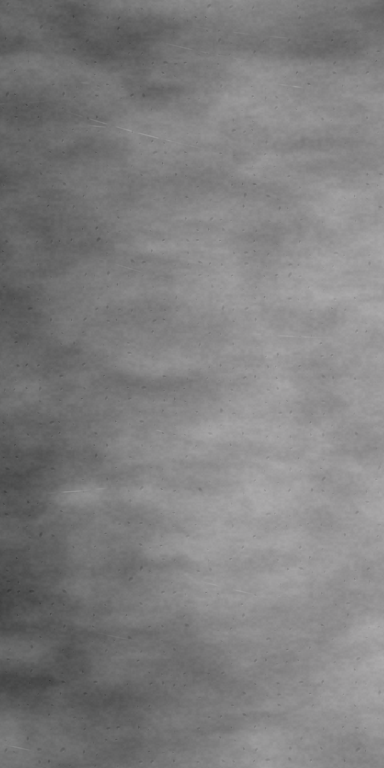
Reproduce this texture procedurally as a Shadertoy shader.

```glsl
// Weathered grey concrete: a broad dark-to-light wash from left to right,
// clouded by layered value noise, then finished with faint horizontal
// brushing, fine grain, small pits and a few thin pale scratches.

#define DARK_TONE vec3(0.362, 0.364, 0.364)
#define LIGHT_TONE vec3(0.618, 0.613, 0.616)
#define CLOUD_STRENGTH 0.27
#define BRUSH_STRENGTH 0.13
#define GRAIN_STRENGTH 0.030
#define PIT_STRENGTH 0.075
#define PIT_CELLS 34.0
#define SCRATCH_STRENGTH 0.075
#define SCRATCH_COUNT 14

float hash(vec2 p) {
    vec3 q = fract(p.xyx * 0.1031);
    q += dot(q, q.yzx + 33.33);
    return fract((q.x + q.y) * q.z);
}

vec2 hash2(vec2 p) {
    return vec2(hash(p), hash(p + 71.7));
}

float noise(vec2 p) {
    vec2 cell = floor(p), f = fract(p);
    f = f * f * f * (f * (f * 6.0 - 15.0) + 10.0);
    float low = mix(hash(cell), hash(cell + vec2(1, 0)), f.x);
    float high = mix(hash(cell + vec2(0, 1)), hash(cell + vec2(1, 1)), f.x);
    return mix(low, high, f.y);
}

// Layered noise, centred on zero
float fbm(vec2 p) {
    float sum = 0.0, weight = 0.5;
    for (int i = 0; i < 5; i++) {
        sum += weight * (noise(p) - 0.5);
        p = p * 2.03 + vec2(17.3, 9.1);
        weight *= 0.52;
    }
    return sum;
}

// Share of light across the slab: dark left side, shaded top and foot
float lightWash(vec2 p) {
    float edge = mix(0.42, 0.23, smoothstep(0.4, 1.2, p.y));
    float light = smoothstep(edge - 0.45, edge + 0.5, p.x);
    light *= 1.0 - 0.18 * smoothstep(0.9, 1.5, p.y);
    light *= 1.0 - 0.45 * smoothstep(1.7, 2.0, p.y);
    return light * mix(0.72, 1.0, smoothstep(0.0, 0.3, p.y));
}

// Small irregular pits, each with a pale lower rim
float pits(vec2 p) {
    vec2 g = p * PIT_CELLS, cell = floor(g);
    vec2 seed = hash2(cell + 5.0);
    vec2 d = g - cell - mix(vec2(0.3), vec2(0.7), seed);
    float angle = 6.283 * hash(cell + 23.0);
    vec2 axis = vec2(cos(angle), sin(angle));
    float radius = mix(0.05, 0.14, seed.x * seed.y);
    vec2 e = vec2(dot(d, axis) * 0.6, dot(d, vec2(-axis.y, axis.x)));
    float hole = 1.0 - smoothstep(0.3 * radius, 1.6 * radius, length(e));
    float rim = 1.0 - smoothstep(0.0, 1.5 * radius, length(d + vec2(-0.06, 0.12)));
    float present = step(0.62, hash(cell + 41.0)) * mix(0.3, 1.0, seed.y);
    return present * (0.5 * rim - hole);
}

// Thin, nearly level strokes that fade at their ends
float scratches(vec2 p) {
    float sum = 0.0;
    for (int i = 0; i < SCRATCH_COUNT; i++) {
        vec2 id = vec2(float(i) + 1.0, 13.0);
        vec2 d = p - hash2(id) * vec2(1.0, 2.0);
        float slope = mix(-0.32, 0.10, hash(id + 3.0));
        float reach = mix(0.04, 0.26, pow(hash(id + 7.0), 2.0));
        float off = abs(d.y - slope * d.x - 0.15 * d.x * d.x);
        float line = 1.0 - smoothstep(0.0004, 0.0034, off);
        float fade = 1.0 - smoothstep(0.3 * reach, reach, abs(d.x));
        sum += line * fade * mix(0.3, 1.0, hash(id + 11.0));
    }
    return sum * smoothstep(0.2, 0.65, noise(p * 45.0));
}

void mainImage(out vec4 fragColor, in vec2 fragCoord) {
    vec2 p = fragCoord / iResolution.x;

    // Broad wash with warped clouds
    vec2 warp = vec2(fbm(p * 3.0 + 4.0), fbm(p * 3.0 + 31.0));
    vec3 color = mix(DARK_TONE, LIGHT_TONE, lightWash(p + 0.12 * warp));
    float cloud = fbm(p * vec2(3.2, 4.2) + warp * 0.7 + 12.0);
    float brush = fbm(p * vec2(5.0, 17.0) + warp + 50.0);
    float shade = CLOUD_STRENGTH * cloud + BRUSH_STRENGTH * brush;

    // Fine surface marks
    float grain = noise(p * vec2(95.0, 125.0)) + 0.6 * noise(p * 230.0 + 8.0) - 0.8;
    shade += GRAIN_STRENGTH * grain;
    shade += PIT_STRENGTH * pits(p + 0.02 * warp);
    shade += SCRATCH_STRENGTH * scratches(p);

    fragColor = vec4(clamp(color + shade, 0.0, 1.0), 1.0);
}
```
